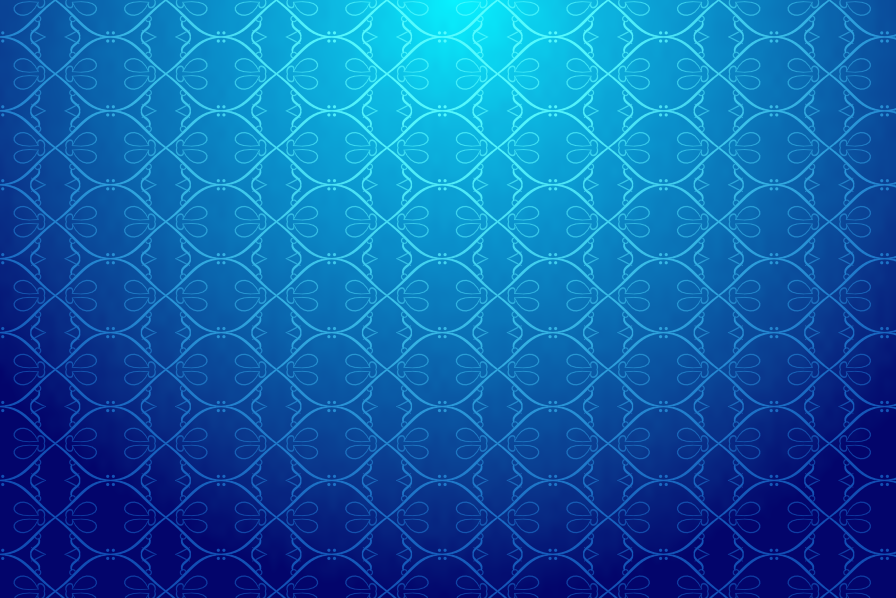
A Shadertoy shader for this pattern:

```glsl
// Lattice of curling ribbon lines and petals over a glowing cyan-to-navy gradient.

const float CELL_HEIGHT = 0.1236;  // one repeat, in canvas heights
const float CELL_ASPECT = 1.496;   // repeat width over its height
const float FIRST_COLUMN = 0.0924; // first crossing from the left edge
const int SEGMENTS = 14;

float hash(vec2 p) {
    return fract(sin(dot(p, vec2(12.9898, 78.233))) * 43758.5453);
}

float valueNoise(vec2 p) {
    vec2 i = floor(p), f = fract(p);
    f = f * f * (3.0 - 2.0 * f);
    float low = mix(hash(i), hash(i + vec2(1, 0)), f.x);
    float high = mix(hash(i + vec2(0, 1)), hash(i + vec2(1, 1)), f.x);
    return mix(low, high, f.y);
}

float segmentDistance(vec2 p, vec2 a, vec2 b) {
    vec2 ab = b - a;
    return length(p - a - ab * clamp(dot(p - a, ab) / dot(ab, ab), 0.0, 1.0));
}

vec2 cubicPoint(vec2 a, vec2 b, vec2 c, vec2 d, float t) {
    float s = 1.0 - t;
    return s * s * s * a + 3.0 * s * s * t * b + 3.0 * s * t * t * c + t * t * t * d;
}

// Signed distance to a cubic stroke that swells towards its middle.
float strokeDistance(vec2 p, vec2 a, vec2 b, vec2 c, vec2 d, float halfWidth) {
    float nearest = 1e3;
    vec2 start = a;
    for (int i = 1; i <= SEGMENTS; i++) {
        float t = float(i) / float(SEGMENTS);
        vec2 end = cubicPoint(a, b, c, d, t);
        float swell = halfWidth * (0.55 + 0.45 * sin(3.14159 * t));
        nearest = min(nearest, segmentDistance(p, start, end) - swell);
        start = end;
    }
    return nearest;
}

float coverage(float d, float pixel) {
    return 1.0 - smoothstep(-0.65 * pixel, 0.65 * pixel, d);
}

// Ribbon crossing at the origin; one quadrant is mirrored to all four.
float ornament(vec2 p, float pixel) {
    vec2 q = abs(p);
    vec2 knot = vec2(0.5 * CELL_ASPECT, 0.5);
    vec2 petalTip = vec2(0.23, 0.03);

    // Bold arms and the wavy side strands
    float bold = strokeDistance(q, vec2(0), vec2(0.35, 0.26), vec2(0.40, 0.49), knot, 0.018);
    bold = min(bold, strokeDistance(q, vec2(0.22, 0.29), vec2(0.19, 0.40),
                                    vec2(0.34, 0.40), vec2(0.33, 0.5), 0.016));

    // Four beads around each knot
    vec2 bead = abs(q - knot) - vec2(0.038, 0.055);
    bold = min(bold, length(bead) - 0.021);

    // Fine petals, heart curls, rings and chevrons
    float fine = strokeDistance(q, petalTip, vec2(0.42, 0.46), vec2(0.86, -0.04), petalTip, 0.009);
    fine = min(fine, strokeDistance(q, vec2(0.15, 0.0), vec2(0.11, 0.11),
                                    vec2(0.27, 0.15), petalTip, 0.011));
    fine = min(fine, abs(length(q - vec2(0.235, 0.255)) - 0.038) - 0.008);
    fine = min(fine, strokeDistance(q, vec2(0.32, 0.41), vec2(0.25, 0.44),
                                    vec2(0.19, 0.48), vec2(0.13, 0.5), 0.009));

    return max(0.9 * coverage(bold, pixel), 0.68 * coverage(fine, pixel));
}

// Evenly spaced colour stops outward from the glow
vec3 glowColor(float radius) {
    vec3 stops[6] = vec3[6](
        vec3(0.03, 0.95, 1.00), vec3(0.05, 0.73, 0.89), vec3(0.04, 0.57, 0.80),
        vec3(0.04, 0.41, 0.69), vec3(0.04, 0.23, 0.56), vec3(0.01, 0.02, 0.42));
    float position = clamp(radius * 5.0, 0.0, 4.999);
    int index = int(position);
    return mix(stops[index], stops[index + 1], fract(position));
}

void mainImage(out vec4 fragColor, in vec2 fragCoord) {
    vec2 uv = fragCoord / iResolution.y;
    float aspect = iResolution.x / iResolution.y;

    // Background glow with faint mottling
    float radius = length(uv - vec2(0.515 * aspect, 1.0));
    float mottle = valueNoise(uv * vec2(70.0, 45.0)) - 0.5;
    vec3 color = glowColor(radius + 0.025 * mottle);

    // Repeat the ornament from the top left
    vec2 cell = vec2(uv.x - FIRST_COLUMN, uv.y - 1.0) / CELL_HEIGHT;
    vec2 period = vec2(CELL_ASPECT, 1.0);
    vec2 local = cell - period * round(cell / period);
    float pixel = 1.0 / (iResolution.y * CELL_HEIGHT);
    float ink = ornament(local, pixel);

    // Lines dim and turn bluer away from the glow
    float light = 1.0 - smoothstep(0.15, 1.1, radius);
    vec3 lineColor = mix(vec3(0.10, 0.46, 0.86), vec3(0.36, 1.0, 1.0), light);
    color = mix(color, lineColor, ink * mix(0.72, 1.0, light));

    fragColor = vec4(color, 1.0);
}
```
